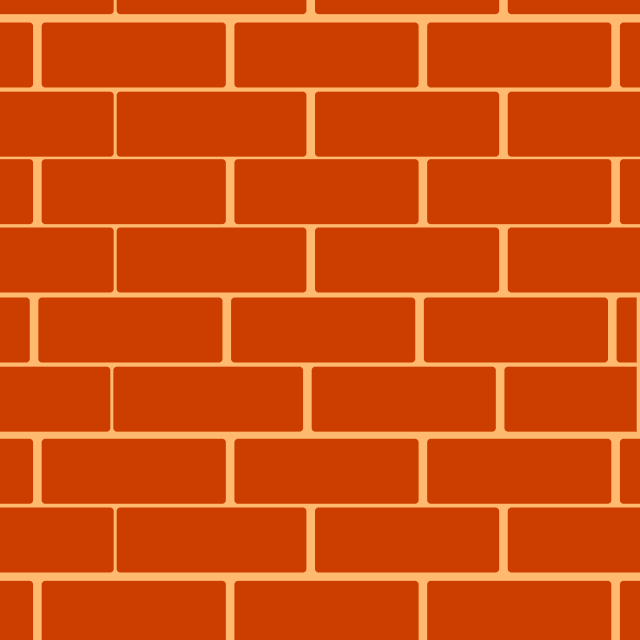
Reproduce this pattern procedurally as a WebGL 2 fragment shader.

```glsl
#version 300 es
precision highp float;
// Running-bond brick wall: flat orange-red bricks with pale, uneven mortar joints.

#define UNITS 768.0                    // canvas side, in layout units
#define PITCH 231.3                    // distance between brick starts
#define BRICK vec2(221.0, 78.0)        // brick size
#define CORNER 4.5                     // corner radius
#define START_EVEN 146.7               // first brick start, even courses
#define START_ODD 50.0                 // first brick start, odd courses
#define WIDEN 6.7                      // extra length of one brick per even course
#define SLIP 4.0                       // leftward slip of the two middle courses
#define BRICK_COLOR vec3(0.80, 0.24, 0.0)
#define MORTAR_COLOR vec3(1.0, 0.73, 0.44)

uniform vec2 u_resolution;
out vec4 fragColor;

const int COURSES = 10;
// Top edge of each course, measured down from the top of the canvas.
const float courseTop[COURSES] = float[COURSES](
    -61.0, 27.0, 110.0, 191.0, 273.0, 357.0, 440.0, 526.5, 609.0, 697.0);

float roundedBox(vec2 p, vec2 halfSize, float radius) {
    vec2 q = abs(p) - halfSize + radius;
    return length(max(q, 0.0)) + min(max(q.x, q.y), 0.0) - radius;
}

// Signed distance to the nearest brick of one course.
float courseDistance(vec2 p, int course) {
    bool even = course % 2 == 0;
    bool slipped = course == 5 || course == 6;
    float x = p.x - (even ? START_EVEN : START_ODD) + (slipped ? SLIP : 0.0);

    float column = floor((x + 8.0) / PITCH);
    float extra = even && column == 0.0 ? WIDEN : 0.0;
    vec2 size = BRICK + vec2(extra, 0.0);
    vec2 corner = vec2(column * PITCH - extra, courseTop[course]);
    float d = roundedBox(vec2(x, p.y) - corner - 0.5 * size, 0.5 * size, CORNER);

    // Slipped courses leave a strip of mortar at the right edge.
    return slipped ? max(d, p.x - (UNITS - SLIP)) : d;
}

void main() {
    vec2 uv = gl_FragCoord.xy / u_resolution;
    vec2 p = vec2(uv.x, 1.0 - uv.y) * UNITS;
    float pixel = UNITS / min(u_resolution.x, u_resolution.y);

    float d = UNITS;
    for (int i = 0; i < COURSES; i++) {
        d = min(d, courseDistance(p, i));
    }

    // Antialiased brick coverage over mortar
    float coverage = clamp(0.5 - d / pixel, 0.0, 1.0);
    fragColor = vec4(mix(MORTAR_COLOR, BRICK_COLOR, coverage), 1.0);
}
```
